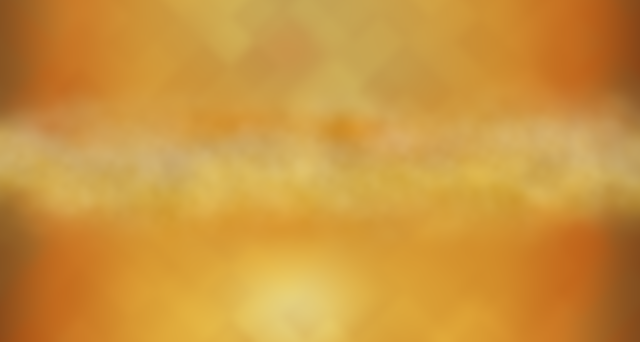
Give the GLSL for this background, as a Shadertoy shader.

```glsl
const vec3 AMBER  = vec3(0.84, 0.57, 0.17);
const vec3 RUST   = vec3(0.78, 0.43, 0.12);
const vec3 BROWN  = vec3(0.49, 0.28, 0.11);
const vec3 KHAKI  = vec3(0.77, 0.67, 0.36);
const vec3 GOLD   = vec3(0.89, 0.73, 0.28);
const vec3 CREAM  = vec3(0.90, 0.84, 0.54);
const vec3 BEIGE  = vec3(0.81, 0.69, 0.42);
const vec3 YELLOW = vec3(0.84, 0.71, 0.32);
const vec3 COPPER = vec3(0.81, 0.56, 0.28);

const float AXIS_X = 0.475;
const float BAND_Y = 0.505;
const float BAND_HALF_HEIGHT = 0.155;
const float FACET_SCALE = 3.6;
const float FACET_STRENGTH = 0.09;
const float FACET_EDGE = 0.3;
const float MOTTLE_STRENGTH = 0.22;

float hash(vec2 p) {
    return fract(sin(dot(p, vec2(127.1, 311.7))) * 43758.55);
}

// Value noise; a larger margin gives flatter cells with tighter edges
float cellNoise(vec2 p, float margin) {
    vec2 cell = floor(p);
    vec2 f = smoothstep(margin, 1.0 - margin, fract(p));
    float low = mix(hash(cell), hash(cell + vec2(1.0, 0.0)), f.x);
    float high = mix(hash(cell + vec2(0.0, 1.0)), hash(cell + 1.0), f.x);
    return mix(low, high, f.y);
}

float fbm(vec2 p) {
    float sum = 0.0;
    float amplitude = 0.55;
    for (int i = 0; i < 3; i++) {
        sum += amplitude * cellNoise(p, 0.0);
        p = mat2(1.6, 1.2, -1.2, 1.6) * p + 17.3;
        amplitude *= 0.5;
    }
    return sum;
}

// Elliptical falloff, 1 at the centre
float glow(vec2 p, vec2 centre, vec2 radius) {
    vec2 q = (p - centre) / radius;
    return exp(-dot(q, q));
}

// Large overlapping diamonds, centred on zero
float facets(vec2 p) {
    vec2 diagonal = vec2(p.x + p.y, p.x - p.y) * FACET_SCALE;
    float broad = cellNoise(diagonal, FACET_EDGE);
    float small = cellNoise(diagonal * 1.9 + 9.4, FACET_EDGE);
    return broad + 0.6 * small - 0.8;
}

// Amber field that darkens towards both sides
vec3 sideGradient(vec2 uv, float facet) {
    float side = abs(uv.x - AXIS_X - 0.02) + 0.035 * facet;
    vec3 color = mix(AMBER, RUST, smoothstep(0.24, 0.40, side));
    return mix(color, BROWN, smoothstep(0.38, 0.53, side));
}

vec3 addGlows(vec3 color, vec2 uv, float facet) {
    vec2 q = uv + vec2(0.0, 0.05 * facet);

    // Upper dome
    color = mix(color, KHAKI, 0.90 * glow(q, vec2(0.47, 0.99), vec2(0.24, 0.33)));
    color = mix(color, KHAKI, 0.60 * glow(q, vec2(0.56, 0.76), vec2(0.15, 0.15)));
    color = mix(color, COPPER, 0.55 * glow(q, vec2(0.45, 0.84), vec2(0.055, 0.09)));

    // Lower fire
    color = mix(color, GOLD, 0.95 * glow(q, vec2(0.46, 0.07), vec2(0.22, 0.23)));
    color = mix(color, CREAM, 0.85 * glow(q, vec2(0.46, 0.09), vec2(0.08, 0.14)));
    return color;
}

vec3 addBand(vec3 color, vec2 uv, vec2 p) {
    float cloud = fbm(p * vec2(4.0, 7.0)) - 0.48;
    float side = abs(uv.x - AXIS_X) * 2.0;
    float height = uv.y - BAND_Y + 0.13 * cloud - 0.01 * side;
    float band = exp(-pow(abs(height) / BAND_HALF_HEIGHT, 2.6));
    vec3 haze = mix(YELLOW, BEIGE, smoothstep(-0.08, 0.07, height));
    haze = mix(haze, COPPER, 0.45 * glow(uv, vec2(0.64, 0.57), vec2(0.13, 0.06)));
    color = mix(color, haze, band * 0.9);

    // Warm gaps above and below the haze
    float warmth = glow(uv, vec2(0.36, 0.645), vec2(0.11, 0.05));
    warmth += glow(uv, vec2(0.56, 0.62), vec2(0.07, 0.045));
    warmth += glow(uv, vec2(0.43, 0.335), vec2(0.14, 0.055));
    color = mix(color, AMBER, 0.8 * min(warmth, 1.0));

    // Mottled detail inside the haze
    float mottle = fbm(p * 10.0 + 4.0) - 0.48;
    float tint = fbm(p * 8.0 + 31.0) - 0.48;
    color += MOTTLE_STRENGTH * band * mottle * vec3(0.6, 0.8, 0.9);
    return color + MOTTLE_STRENGTH * band * tint * vec3(-0.1, 0.15, 0.9);
}

void mainImage(out vec4 fragColor, in vec2 fragCoord) {
    vec2 uv = fragCoord / iResolution.xy;
    vec2 p = fragCoord / iResolution.y;
    float facet = facets(p);

    vec3 color = addGlows(sideGradient(uv, facet), uv, facet);
    color += FACET_STRENGTH * facet * vec3(0.5, 0.8, 0.4);
    color = addBand(color, uv, p);

    fragColor = vec4(clamp(color, 0.0, 1.0), 1.0);
}
```
